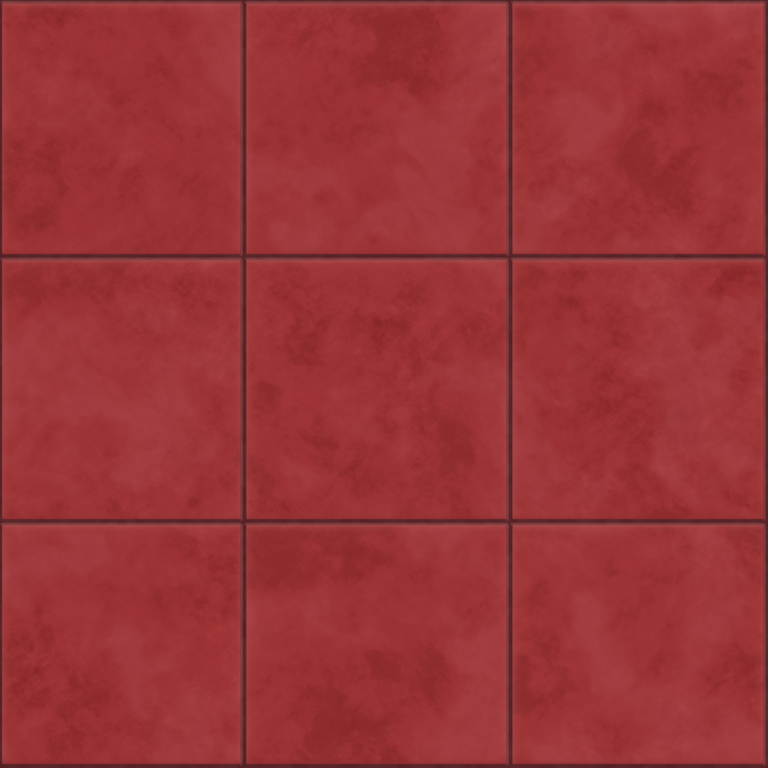
This texture is drawn by a WebGL 2 fragment shader. Its source:

```glsl
#version 300 es
precision highp float;

uniform vec2 u_resolution;
out vec4 outColor;

const vec3 GLAZE = vec3(0.608, 0.193, 0.200);
const vec3 GLAZE_PINK = vec3(0.632, 0.232, 0.246);
const vec3 GLAZE_DEEP = vec3(0.545, 0.165, 0.172);
const vec3 BEVEL_LIGHT = vec3(0.68, 0.32, 0.32);
const vec3 GROUT_DARK = vec3(0.350, 0.142, 0.155);
const vec3 GROUT_LIT = vec3(0.490, 0.250, 0.255);

// Joint centres along each axis; the rows and columns differ slightly in size.
const vec4 COLUMN_JOINTS = vec4(-0.001, 0.317, 0.6635, 0.998);
const vec4 ROW_JOINTS = vec4(0.0015, 0.3203, 0.6654, 0.9995);
const float JOINT_HALF = 0.0038;
const float CORNER_RADIUS = 0.0015;

vec3 hash3(vec2 p) {
    vec3 h = fract(p.xyx * vec3(0.1031, 0.1030, 0.0973));
    h += dot(h, h.yxz + 33.33);
    return fract((h.xxy + h.yzz) * h.zyx);
}

// Smooth cellular noise: random cell values blended by distance, -1 to 1.
float cellular(vec2 p) {
    vec2 cell = floor(p);
    float total = 0.0;
    float weight = 0.0;
    for (int y = -1; y <= 1; y++) {
        for (int x = -1; x <= 1; x++) {
            vec2 neighbour = cell + vec2(x, y);
            vec3 rnd = hash3(neighbour);
            vec2 offset = neighbour + rnd.xy - p;
            float w = exp(-7.0 * dot(offset, offset));
            total += w * rnd.z;
            weight += w;
        }
    }
    return 2.0 * total / weight - 1.0;
}

float layeredCells(vec2 p, float gain) {
    float sum = 0.0;
    float amplitude = 0.5;
    for (int i = 0; i < 5; i++) {
        sum += amplitude * cellular(p);
        p = mat2(1.6, 1.2, -1.2, 1.6) * p + 17.3;
        amplitude *= gain;
    }
    return sum;
}

// Layered sines bend the pattern so that the patches look brushed.
vec2 bend(vec2 p, float amount) {
    p += amount * sin(p.yx * vec2(1.7, 2.1) + vec2(0.4, 1.9));
    return p + 0.5 * amount * sin(p.yx * vec2(4.3, 3.7) + vec2(2.6, 0.8));
}

float roundedBox(vec2 p, vec2 halfSize, float radius) {
    vec2 q = abs(p) - halfSize + radius;
    return length(max(q, 0.0)) + min(max(q.x, q.y), 0.0) - radius;
}

int spanIndex(float x, vec4 joints) {
    return int(step(joints.y, x) + step(joints.z, x));
}

// Glaze colour with broad clouds, worn blotches and fine mottling.
vec3 glaze(vec2 uv, vec2 tile) {
    vec3 rnd = hash3(tile + 5.0);
    vec2 p = uv + 40.0 * rnd.xy;
    float cloud = layeredCells(bend(p * 11.0, 0.15), 0.55);
    float blotch = layeredCells(bend(p * 24.0, 0.12) + 60.0, 0.75);
    float mottle = layeredCells(p * vec2(60.0, 75.0) + 90.0, 0.8);
    float patchy = smoothstep(-0.2, 0.4, layeredCells(p * 7.0 + 31.0, 0.5));
    vec3 color = mix(GLAZE, GLAZE_PINK, smoothstep(-0.1, 0.6, cloud));
    float deep = smoothstep(0.05, 0.75, -cloud - 0.4 * blotch);
    color = mix(color, GLAZE_DEEP, 0.75 * deep);
    color += vec3(0.026, 0.020, 0.018) * blotch * mix(0.4, 1.0, patchy);
    color += vec3(0.014, 0.013, 0.013) * mottle * mix(0.5, 1.0, patchy);
    return color + 0.008 * (rnd.z - 0.5);
}

void main() {
    vec2 uv = gl_FragCoord.xy / u_resolution;
    float pixel = 1.0 / min(u_resolution.x, u_resolution.y);

    // Locate the tile and its distance field.
    int column = spanIndex(uv.x, COLUMN_JOINTS);
    int row = spanIndex(uv.y, ROW_JOINTS);
    vec2 low = vec2(COLUMN_JOINTS[column], ROW_JOINTS[row]);
    vec2 high = vec2(COLUMN_JOINTS[column + 1], ROW_JOINTS[row + 1]);
    vec2 halfSize = 0.5 * (high - low) - JOINT_HALF;
    vec2 local = uv - 0.5 * (low + high);
    float dist = roundedBox(local, halfSize, CORNER_RADIUS);

    // Raised edges: bright at the top and left, dim at the bottom.
    vec3 color = glaze(uv, vec2(column, row));
    vec2 lowEdge = exp(-max(local + halfSize, 0.0) / 0.004);
    vec2 highEdge = exp(-max(halfSize - local, 0.0) / 0.004);
    float shine = max(max(0.75 * highEdge.y, 0.45 * lowEdge.x), 0.3 * highEdge.x);
    color = mix(color, BEVEL_LIGHT, shine);
    color = mix(color, GLAZE_DEEP, 0.6 * lowEdge.y);
    color += 0.010 * exp(dist / 0.018);

    // Recessed joint, catching light beside the top and right tile edges.
    vec2 facing = smoothstep(-0.001, 0.001, local - halfSize);
    float lip = max(facing.x, facing.y) * smoothstep(0.0042, 0.0012, dist);
    vec3 grout = mix(GROUT_DARK, GROUT_LIT, lip);
    grout += 0.015 * cellular(uv * 90.0);

    float softness = max(pixel, 0.0013);
    outColor = vec4(mix(color, grout, smoothstep(-softness, softness, dist)), 1.0);
}
```
